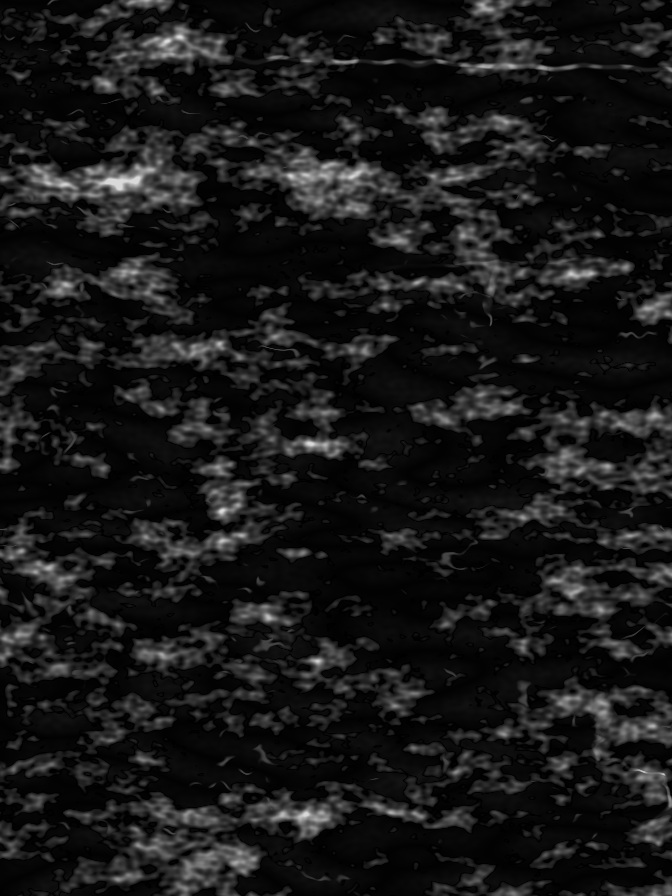
Write a Shadertoy shader that draws this texture.

```glsl
// Dark weathered strata: ragged grey flakes drawn out sideways over near-black.
// Stretched gradient noise is cut at a threshold to form the flakes; faint
// smooth stains fill the gaps, and warped segments add pale seams and cracks.

const float TAU = 6.2831853;
const vec2 FLAKE_SCALE = vec2(10.0, 27.0);
const vec2 REGION_SCALE = vec2(4.0, 11.0);
const vec2 STAIN_SCALE = vec2(8.0, 26.0);
const vec2 GRAIN_SCALE = vec2(95.0, 135.0);

float hash(vec2 cell) {
    vec3 s = fract(cell.xyx * 0.1031);
    s += dot(s, s.yzx + 33.33);
    return fract((s.x + s.y) * s.z);
}

float cornerSlope(vec2 cell, vec2 offset) {
    float angle = TAU * hash(cell);
    return dot(vec2(cos(angle), sin(angle)), offset);
}

// Gradient noise, about -0.7 to 0.7
float gradientNoise(vec2 p) {
    vec2 cell = floor(p), f = p - cell;
    vec2 u = f * f * f * (f * (f * 6.0 - 15.0) + 10.0);
    vec2 e = vec2(1.0, 0.0);
    float low = mix(cornerSlope(cell, f), cornerSlope(cell + e, f - e), u.x);
    float high = mix(cornerSlope(cell + e.yx, f - e.yx),
                     cornerSlope(cell + 1.0, f - 1.0), u.x);
    return mix(low, high, u.y);
}

// Octaves grow rounder as they get finer
float layeredNoise(vec2 p, float gain) {
    float sum = 0.0, amplitude = 0.5;
    for (int i = 0; i < 4; i++) {
        sum += amplitude * gradientNoise(p);
        p = p * vec2(2.12, 1.74) + vec2(17.3, 41.7);
        amplitude *= gain;
    }
    return sum;
}

vec2 wobble(vec2 p, float scale, float amount) {
    return p + amount * vec2(gradientNoise(p * scale + 61.0),
                             gradientNoise(p * scale + 113.0));
}

// Soft line from a to b, fading in from its start
float streak(vec2 p, vec2 a, vec2 b, float width) {
    vec2 along = b - a;
    float t = clamp(dot(p - a, along) / dot(along, along), 0.0, 1.0);
    float d = length(p - a - along * t);
    return (1.0 - smoothstep(0.2 * width, width, d)) * smoothstep(-0.1, 0.6, t);
}

// Signed flake height in units of its typical spread
float flakeHeight(vec2 p) {
    float region = gradientNoise(p * REGION_SCALE + 5.7);
    float detail = layeredNoise(p * FLAKE_SCALE + 23.0, 0.82);
    float emptyTop = smoothstep(0.95, 0.99, p.y);
    return 5.7 * (detail + 0.42 * region) - 1.1 * emptyTop;
}

float flakeTone(float height, float grain) {
    float h = max(height, 0.0);
    float body = 0.035 + 0.125 * h + 0.021 * h * h;
    return body * smoothstep(0.12, 0.42, h) * (1.0 + 0.55 * grain);
}

// Smooth stains parted by thin black outlines
float stainTone(vec2 p, float grain) {
    float stain = abs(gradientNoise(p * STAIN_SCALE + 71.0));
    return 0.006 + 0.105 * stain * (1.0 + 0.6 * grain);
}

// Short jagged threads along the zero contours of a noise field
float threads(vec2 p) {
    vec2 w = wobble(p, 60.0, 0.012);
    float contour = abs(gradientNoise(w * vec2(12.0, 32.0) + 37.0));
    float presence = gradientNoise(p * vec2(9.0, 19.0) + 89.0);
    return (1.0 - smoothstep(0.01, 0.07, contour)) * smoothstep(0.08, 0.3, presence);
}

float cracks(vec2 p) {
    vec2 w = wobble(wobble(p, 22.0, 0.022), 65.0, 0.009);
    float lower = streak(w, vec2(0.68, 0.24), vec2(0.67, 0.155), 0.006);
    lower = max(lower, streak(w, vec2(0.66, 0.15), vec2(0.74, 0.135), 0.004));
    lower = max(lower, streak(w, vec2(0.74, 0.14), vec2(0.735, 0.05), 0.006));
    float middle = streak(w, vec2(0.55, 0.705), vec2(0.55, 0.64), 0.004);
    return max(lower, 0.7 * middle);
}

float seams(vec2 p) {
    vec2 w = wobble(p, 30.0, 0.008);
    float upper = streak(w, vec2(0.05, 0.94), vec2(0.78, 0.922), 0.004);
    float inner = streak(w, vec2(0.42, 0.70), vec2(0.66, 0.712), 0.003);
    return max(upper, 0.4 * inner);
}

void mainImage(out vec4 fragColor, in vec2 fragCoord) {
    vec2 p = fragCoord / iResolution.y;
    vec2 q = wobble(p, 7.0, 0.014);
    float grain = gradientNoise(p * GRAIN_SCALE);

    // Flakes over stains
    float height = flakeHeight(q);
    float gap = smoothstep(0.0, 0.25, abs(height));
    float tone = max(flakeTone(height, grain), stainTone(q, grain) * gap);

    // Pale lines, broken up by fine noise
    float breakup = smoothstep(-0.1, 0.3, gradientNoise(p * vec2(45.0, 70.0)));
    tone = max(tone, 0.27 * threads(q) * breakup);
    tone += (0.42 * cracks(p) + 0.45 * seams(p)) * (0.25 + 0.75 * breakup);

    fragColor = vec4(vec3(min(tone, 0.85)), 1.0);
}
```
